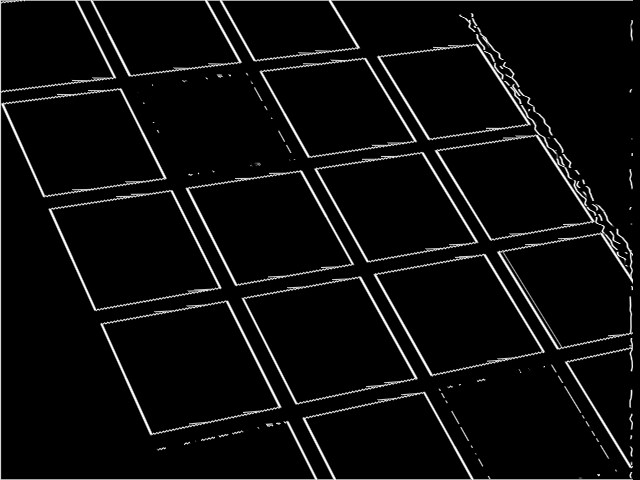
Reproduce this pattern procedurally as a Shadertoy shader.

```glsl
// White outlines of a tilted grid of panes on black, like an edge-detected wall.
// A homography maps the canvas to grid cells; each cell strokes its four sides,
// steep ones solid and shallow ones stippled, with worn cells and a rough rail.

#define GAP 0.058          // half gap between panes, in cells
#define STEEP_HALF 0.0023  // half widths, in canvas heights
#define SHALLOW_HALF 0.0013
#define STIPPLE_PERIOD 0.0068
#define STIPPLE_AMP 0.0011
#define RAIL_U 2.025       // rail position and half width, in cells
#define RAIL_HALF 0.047
#define RIGHT_EDGE 1.318   // end of the drawn area, in canvas heights
#define SOFTNESS 1.3       // edge smoothing, in output samples

// Columns: one cell right, one cell down, origin node (homogeneous).
const mat3 GRID_TO_CANVAS = mat3(0.2799, -0.0281, 0.0317,
                                 0.0924, 0.1969, -0.040,
                                 0.6354, 0.3420, 1.0);

float hash(vec2 p) {
    vec3 q = fract(vec3(p.xyx) * 0.1031);
    q += dot(q, q.yzx + 33.33);
    return fract((q.x + q.y) * q.z);
}

float noise(float x, float seed) {
    float i = floor(x), f = fract(x);
    return mix(hash(vec2(i, seed)), hash(vec2(i + 1.0, seed)), f * f * (3.0 - 2.0 * f));
}

float stroke(float dist, float halfWidth) {
    float soft = SOFTNESS / iResolution.y;
    return clamp(0.5 + (halfWidth - abs(dist)) / soft, 0.0, 1.0);
}

// 1 inside [-halfLength, halfLength], with a short soft end.
float span(float x, float halfLength) {
    return 1.0 - smoothstep(halfLength - 0.004, halfLength + 0.012, abs(x));
}

// Share of a pane side that has worn away.
float wear(ivec2 cell, bool steep, bool farSide) {
    if (cell == ivec2(-1, -1)) return steep && farSide ? 0.5 : 0.87;
    if (cell == ivec2(0, 2)) return steep ? 0.42 : 0.78;
    if (cell == ivec2(-2, 2)) return steep ? (farSide ? 0.0 : 0.9) : 0.5;
    return 0.0;
}

float worn(float along, float seed, float amount) {
    return amount > 0.0 ? smoothstep(amount - 0.06, amount + 0.06, noise(along, seed)) : 1.0;
}

// uv: grid position; scale: cells per canvas height along u and v.
float panes(vec2 uv, vec2 scale, float x) {
    vec2 id = floor(uv), f = uv - id - 0.5;
    ivec2 cell = ivec2(id);
    bool inside = cell.x >= -2 && cell.x <= 1 && cell.y >= -2 && cell.y <= 2;
    if (!inside || cell == ivec2(1, -2)) return 0.0;

    bvec2 farSide = greaterThan(f, vec2(0.0));
    vec2 sideSign = mix(vec2(-1.0), vec2(1.0), farSide);
    float extent = 0.5 - GAP;
    vec2 d = (f - sideSign * extent) / scale;
    float seed = dot(id, vec2(7.0, 19.0)) + 60.0;

    // Steep sides
    float steepWear = wear(cell, true, farSide.x);
    float thin = steepWear > 0.0 ? 0.45 : 0.9 + 0.25 * hash(id + sideSign + 20.0);
    float steep = stroke(d.x, STEEP_HALF * thin) * span(f.y, extent);
    steep *= worn(f.y * 36.0, seed + sideSign.x, steepWear);
    if (cell == ivec2(1, 1))
        steep = max(steep, 0.8 * stroke((f.x + extent - 0.035) / scale.x, 0.0009) * span(f.y, extent));

    // Stippled shallow sides
    float zigzag = STIPPLE_AMP * (4.0 * abs(fract(x / STIPPLE_PERIOD) - 0.5) - 1.0);
    float shallow = stroke(d.y + zigzag, SHALLOW_HALF) * span(f.x, extent);

    // Level flecks left by the stair steps of the shallow sides
    for (int k = 0; k < 2; k++) {
        float pick = hash(vec2(seed + float(k) * 5.0, sideSign.y + 9.0));
        float t = f.x - mix(0.42, float(k) * -0.35 + 0.2, pick);
        float onFleck = step(-0.13, t) * step(t, 0.0);
        shallow = max(shallow, onFleck * stroke(d.y - 0.04 * t, 0.001));
    }
    shallow *= worn(f.x * 42.0, seed + 3.0 * sideSign.y, wear(cell, false, farSide.y));
    return max(steep, shallow);
}

// Two ragged lines with broken marks between them.
float rail(vec2 uv, float scale) {
    float spread = RAIL_HALF * (0.65 + 0.5 * noise(uv.y * 4.0, 3.0));
    float ink = 0.0;
    for (int k = -1; k <= 1; k++) {
        float side = float(k), seed = 11.0 + side;
        float wiggle = 0.045 * (noise(uv.y * 22.0, seed) - 0.5);
        float line = stroke((uv.x - RAIL_U - side * spread - wiggle) / scale, 0.0016);
        ink = max(ink, line * worn(uv.y * 30.0, seed + 8.0, k == 0 ? 0.62 : 0.15));
    }
    return ink * span(uv.y - 0.05, 1.33);
}

float frame(vec2 p) {
    float ink = max(stroke(p.x, 0.002), max(stroke(p.y, 0.0015), stroke(1.0 - p.y, 0.0015)));
    float jitter = 0.005 * (noise(p.y * 110.0, 31.0) - 0.5);
    float dashes = worn(p.y * 90.0, 37.0, p.y > 0.52 ? 0.35 : 0.8);
    return max(ink, stroke(p.x - RIGHT_EDGE + 0.003 - jitter, 0.0015) * dashes);
}

void mainImage(out vec4 fragColor, in vec2 fragCoord) {
    vec2 p = vec2(fragCoord.x, iResolution.y - fragCoord.y) / iResolution.y;
    mat3 toGrid = inverse(GRID_TO_CANVAS);
    vec3 q = toGrid * vec3(p, 1.0);
    vec2 uv = q.xy / q.z;
    vec2 dx = (toGrid[0].xy - uv * toGrid[0].z) / q.z;
    vec2 dy = (toGrid[1].xy - uv * toGrid[1].z) / q.z;
    vec2 scale = sqrt(dx * dx + dy * dy);

    float ink = max(panes(uv, scale, p.x), max(rail(uv, scale.x), frame(p)));
    ink *= step(p.x, RIGHT_EDGE);
    fragColor = vec4(vec3(0.98 * ink), 1.0);
}
```
